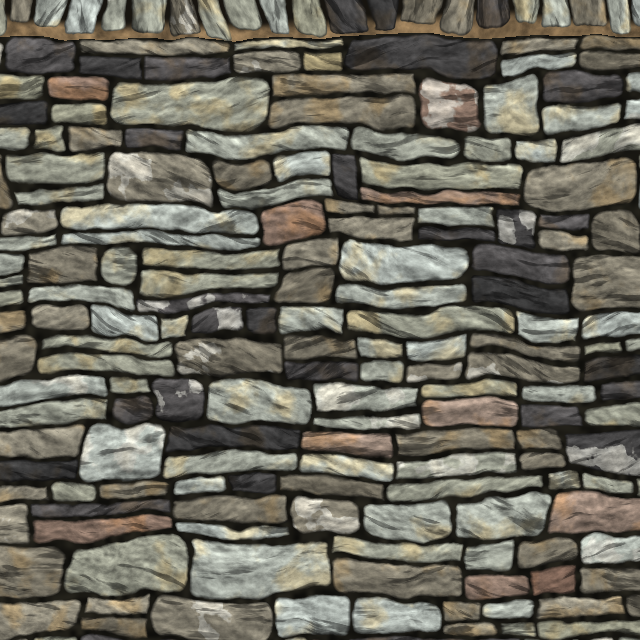
This texture is drawn by a Shadertoy shader. Its source:

```glsl
float hash(vec2 p) {
    vec3 q = fract(p.xyx * 0.1031);
    q += dot(q, q.yzx + 33.33);
    return fract((q.x + q.y) * q.z);
}

float noise(vec2 p) {
    vec2 i = floor(p), f = fract(p);
    f *= f * (3.0 - 2.0 * f);
    return mix(mix(hash(i), hash(i + vec2(1, 0)), f.x),
               mix(hash(i + vec2(0, 1)), hash(i + 1.0), f.x), f.y);
}

float fbm(vec2 p) {
    float sum = 0.0, amp = 0.52;
    for (int i = 0; i < 5; i++) {
        sum += amp * noise(p);
        p = mat2(1.6, 1.1, -1.1, 1.6) * p + 17.3;
        amp *= 0.5;
    }
    return sum;
}

float edge(float i, float seed, float jitter) {
    return i + jitter * (hash(vec2(i + 40.0, seed)) - 0.5);
}

// Lower end, upper end and index of the jittered interval holding x
vec3 interval(float x, float seed, float jitter) {
    float i = floor(x);
    if (x < edge(i, seed, jitter)) i--;
    else if (x >= edge(i + 1.0, seed, jitter)) i++;
    return vec3(edge(i, seed, jitter), edge(i + 1.0, seed, jitter), i);
}

vec3 stoneColour(float seed) {
    float kind = hash(vec2(seed, 3.0)), tint = hash(vec2(seed, 4.0));
    vec3 c = mix(vec3(0.55, 0.55, 0.48), vec3(0.66, 0.69, 0.67), tint);
    if (kind < 0.48) c = mix(vec3(0.41, 0.39, 0.34), vec3(0.56, 0.54, 0.48), tint);
    if (kind < 0.22) c = mix(vec3(0.45, 0.36, 0.31), vec3(0.60, 0.54, 0.49), tint);
    if (kind < 0.15) c = mix(vec3(0.21, 0.21, 0.21), vec3(0.34, 0.33, 0.33), tint);
    return c;
}

// One rough stone, centred on p = 0, laid over the backing colour
vec3 stone(vec2 p, vec2 size, float seed, vec3 back) {
    seed *= 91.0;
    float side = hash(vec2(seed, 1.0)) < 0.5 ? -1.0 : 1.0;
    float taper = hash(vec2(seed, 2.0));
    vec2 s = size - 0.0008;
    s.y *= 1.0 - 0.26 * taper * taper * smoothstep(-0.6, 1.2, side * p.x / size.x);
    float radius = min(s.x, s.y) * mix(0.2, 0.75, hash(vec2(seed, 5.0)));
    vec2 q = abs(p) - s + radius;
    float d = length(max(q, 0.0)) + min(max(q.x, q.y), 0.0) - radius;
    d += 0.011 * max(fbm(p * vec2(32, 46) + seed * 3.0) - 0.36, 0.0);

    // Tilted strata, lit from above
    float tilt = 0.9 * (hash(vec2(seed, 6.0)) - 0.5);
    vec2 g = mat2(cos(tilt), sin(tilt), -sin(tilt), cos(tilt)) * p * vec2(26, 60) + seed * 7.0;
    float grain = fbm(g);
    float bump = grain - fbm(g + vec2(0.10, 0.35));
    float grit = fbm(p * vec2(130, 190) + seed) - 0.5;
    float cloud = fbm(p * 24.0 + seed * 5.0);
    vec3 c = stoneColour(seed);
    c = mix(c, c * vec3(1.06, 0.98, 0.86), smoothstep(0.5, 0.75, cloud));
    float lichen = step(0.86, hash(vec2(seed, 8.0))) * smoothstep(0.53, 0.58, cloud);
    c = mix(c, vec3(0.72, 0.72, 0.69), 0.7 * lichen);
    c *= 0.74 + 0.32 * grain + 0.22 * cloud + 0.85 * bump + 0.38 * grit;
    c *= 1.0 - 0.4 * smoothstep(0.60, 0.72, fbm(g * vec2(0.6, 1.5) + 31.0));
    c *= 0.98 + 0.13 * clamp(p.y / size.y, -1.0, 1.0);
    c *= mix(0.52, 1.04, smoothstep(0.0, 0.0045, -d));
    float aa = 0.8 / iResolution.y;
    return mix(back, c, smoothstep(aa, -aa, d));
}

// Uneven courses whose blocks break into thinner and shorter pieces
vec3 wall(vec2 p) {
    const float courseHeight = 0.943 / 14.0;
    vec3 row = interval(min(p.y / courseHeight, 13.4), 5.0, 0.65);
    if (row.z > 12.5) row.y = 14.0;
    float count = 5.2 + 1.5 * hash(vec2(row.z, 9.0));
    float shift = hash(vec2(row.z, 11.0));
    vec3 col = interval(p.x * count + shift, row.z + 60.0, 0.75);
    vec2 lo = vec2((col.x - shift) / count, row.x * courseHeight);
    vec2 hi = vec2((col.y - shift) / count, row.y * courseHeight);
    for (int k = 0; k < 2; k++) {
        vec2 key = (lo + hi) * 97.0;
        vec2 cut = mix(lo, hi, 0.34 + 0.32 * vec2(hash(key + 2.0), hash(key + 5.0)));
        if (hi.y - lo.y > 0.052 && hash(key) < 0.62) {
            if (p.y < cut.y) hi.y = cut.y; else lo.y = cut.y;
        } else if (hi.x - lo.x > 0.14 && hash(key + 8.0) < 0.3) {
            if (p.x < cut.x) hi.x = cut.x; else lo.x = cut.x;
        }
    }
    vec3 gap = vec3(0.10, 0.095, 0.075) * (0.5 + noise(p * 90.0));
    return stone(p - 0.5 * (lo + hi), 0.5 * (hi - lo), hash((lo + hi) * 83.0), gap);
}

// Upright stones bedded in sandy mortar
vec3 coping(vec2 p) {
    vec3 mortar = vec3(0.56, 0.46, 0.33) * (0.45 + 0.9 * fbm(p * 60.0));
    float bed = 0.952 + 0.014 * noise(p * 30.0);
    vec3 back = mix(mortar, vec3(0.09, 0.08, 0.06), smoothstep(bed, bed + 0.02, p.y));
    p.x += 0.7 * (p.y - 0.96) * (noise(vec2(p.x * 9.0, 4.0)) - 0.5);
    vec3 cell = interval(p.x * 19.0, 21.0, 0.45);
    float seed = hash(vec2(cell.z, 33.0));
    vec2 centre = vec2(0.5 * (cell.x + cell.y) / 19.0, 1.005 + 0.022 * seed);
    return stone((p - centre).yx, vec2(0.064, 0.5 * (cell.y - cell.x) / 19.0), seed, back);
}

void mainImage(out vec4 fragColor, in vec2 fragCoord) {
    vec2 uv = fragCoord / iResolution.xy;
    vec2 p = uv + 0.028 * (vec2(noise(uv * 8.0), noise(uv * 8.0 + 50.0)) - 0.5);
    p += 0.008 * (vec2(noise(uv * 30.0 + 9.0), noise(uv * 30.0 + 70.0)) - 0.5);
    vec3 c = p.y < 0.943 ? wall(p) : coping(p);
    fragColor = vec4(clamp(c, 0.0, 1.0), 1.0);
}
```
